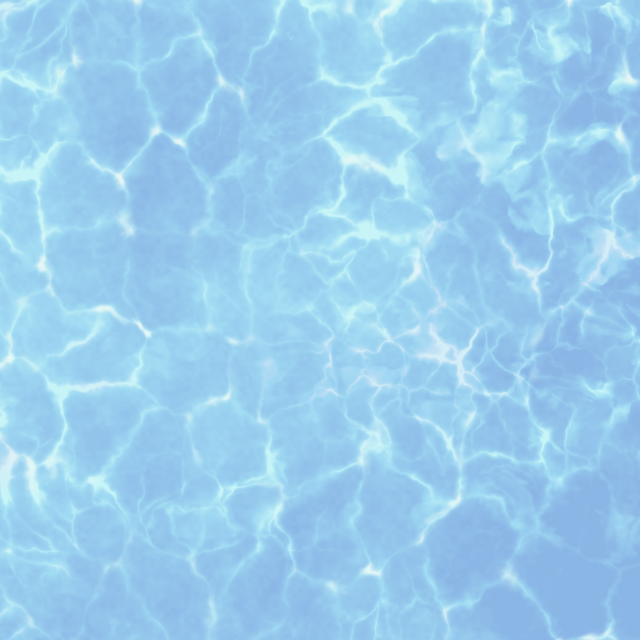
This texture is drawn by a three.js fragment shader. Its source:

```glsl
// Sunlit pool water: soft blue depths crossed by an uneven net of pale caustics.
// Warped cell borders give the net, near-triple points give its glints,
// and layered value noise gives the depth tint, ragged wisps and ripples.
varying vec2 vUv;

vec2 hash22(vec2 p) {
  vec3 q = fract(p.xyx * vec3(0.1031, 0.1030, 0.0973));
  q += dot(q, q.yzx + 33.33);
  return fract((q.xx + q.yz) * q.zy);
}

float noise(vec2 p) {
  vec2 cell = floor(p);
  vec2 f = fract(p);
  f = f * f * (3.0 - 2.0 * f);
  float low = mix(hash22(cell).x, hash22(cell + vec2(1.0, 0.0)).x, f.x);
  float high = mix(hash22(cell + vec2(0.0, 1.0)).x, hash22(cell + 1.0).x, f.x);
  return mix(low, high, f.y);
}

float fbm(vec2 p) {
  float sum = 0.0;
  float weight = 0.53;
  for (int i = 0; i < 4; i++) {
    sum += weight * noise(p);
    p = mat2(0.8, 0.6, -0.6, 0.8) * p * 2.03 + 7.3;
    weight *= 0.5;
  }
  return sum;
}

// x: closeness gap to the second cell, y: gap to the third cell
vec2 cellGaps(vec2 p) {
  vec2 base = floor(p);
  vec3 nearest = vec3(9.0);
  for (int j = -1; j <= 1; j++) {
    for (int i = -1; i <= 1; i++) {
      vec2 cell = base + vec2(float(i), float(j));
      float d = length(cell + 0.05 + 0.9 * hash22(cell) - p);
      if (d < nearest.x) nearest = vec3(d, nearest.xy);
      else if (d < nearest.y) nearest = vec3(nearest.x, d, nearest.y);
      else nearest.z = min(nearest.z, d);
    }
  }
  return nearest.yz - nearest.x;
}

// Soft filament that is rounded rather than creased at its core
float filament(float gap, float width) {
  return exp(-(sqrt(gap * gap + 0.0005) - 0.022) / width);
}

vec2 warp(vec2 p, float scale) {
  return vec2(fbm(p * scale + 3.7), fbm(p * scale + 41.2)) - 0.5;
}

void main() {
  vec2 uv = vUv;
  vec2 p = uv + 0.11 * warp(uv, 5.0) + 0.05 * warp(uv, 17.0);

  // Depth tint: lighter at upper left and in the middle, bluer at right
  vec2 fromCentre = (uv - vec2(0.45, 0.52)) * vec2(1.0, 1.2);
  float light = 0.2 + 1.7 * (fbm(uv * 3.4 + 12.0) - 0.5);
  light += 0.6 * (0.5 - uv.x) + 0.4 * (uv.y - 0.5);
  light += 0.4 * exp(-dot(fromCentre, fromCentre) / 0.045);
  light += 0.4 * (noise(p * 9.0 + 33.0) - 0.5);

  // Main net, continuous but uneven in strength and width
  float strength = smoothstep(0.2, 0.8, noise(uv * 7.0 + 5.0));
  float ragged = smoothstep(0.25, 0.7, fbm(uv * 26.0 + 15.0));
  vec2 gaps = cellGaps(p * vec2(9.4, 8.0) + 2.0);
  float net = filament(gaps.x, 0.05 + 0.06 * noise(uv * 14.0));
  light += net * (0.45 + 0.85 * strength) * (0.6 + 0.7 * ragged);
  light += 0.22 * exp(-gaps.x / 0.17) * strength * (0.4 + ragged);

  // Finer, fainter net that shows in patches
  float patches = smoothstep(0.35, 0.7, noise(uv * 5.0 + 23.0));
  vec2 fineGaps = cellGaps(p * vec2(17.0, 13.0) + 0.3 * warp(uv, 30.0) + 31.0);
  light += filament(fineGaps.x, 0.1) * (0.15 + 0.65 * patches) * (0.35 + 0.9 * ragged);

  // Ragged milky wisps, denser at upper right
  float wisp = smoothstep(0.55, 0.72, fbm(p * vec2(17.0, 21.0) + 60.0));
  float shore = smoothstep(0.45, 1.0, uv.x * 0.65 + uv.y * 0.45);
  light += wisp * (0.3 + 0.9 * shore) * (0.3 + 1.1 * noise(uv * 48.0));

  // Faint upright streaks, small ripples and fine grain
  light += 0.16 * (noise(p * vec2(36.0, 8.0)) - 0.5);
  light += 0.4 * (fbm(uv * vec2(48.0, 56.0) + 9.0) - 0.5);
  light += 0.22 * (noise(uv * 130.0) - 0.5);

  // Small glints where three cells meet
  float glint = exp(-gaps.y * gaps.y / 0.014) * smoothstep(0.35, 0.8, noise(uv * 9.0 + 71.0));
  glint *= 0.25 + 1.3 * noise(uv * 64.0);
  light += 0.8 * glint;

  vec3 colour = mix(vec3(0.555, 0.735, 0.908), vec3(0.62, 0.85, 0.95), clamp(light, -0.2, 1.0));
  colour = mix(colour, vec3(0.78, 0.96, 0.97), smoothstep(0.85, 2.2, light));
  colour = mix(colour, vec3(0.93, 0.97, 0.96), 0.7 * clamp(glint, 0.0, 1.0));

  // Slight lilac cast on some of the bright water
  float lilac = smoothstep(0.58, 0.85, noise(uv * 7.0 + 90.0)) * smoothstep(0.7, 1.6, light);
  colour += lilac * vec3(0.05, -0.025, 0.0);
  gl_FragColor = vec4(colour, 1.0);
}
```
